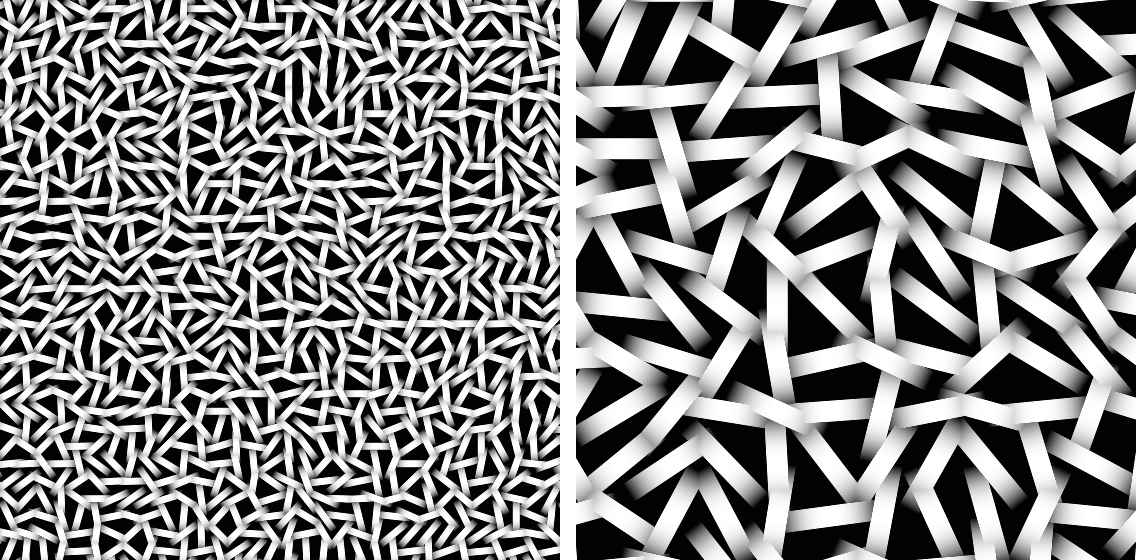
Left: the whole. Right: its middle third, enlarged.
Write a WebGL 1 fragment shader that draws this pattern.

```glsl
precision highp float;
// Scattered white bars on black: a square grid holds one bar per cell,
// each turned to a random angle about the cell centre. Bars fade out
// toward both ends, and the brightest bar wins where they cross.

#define CELLS 32.0         // grid cells across the canvas
#define HALF_LENGTH 1.0    // half bar length, in cells
#define HALF_WIDTH 0.2     // half bar width, in cells
#define FADE_POWER 2.8     // higher keeps the bar white nearer to its ends
#define EDGE_PIXELS 0.8    // width of the smoothed side edges
#define BACKGROUND 0.006
#define BAR_WHITE 1.0

const float PI = 3.14159265;

uniform vec2 u_resolution;

float hash(vec2 cell) {
  vec2 p = fract(cell * vec2(0.1031, 0.1137));
  p += dot(p, p.yx + 33.33);
  return fract((p.x + p.y) * p.x * 47.31 + p.y * 91.7);
}

// Brightness of a bar lying along the x axis, centred on the origin.
float bar(vec2 p, float edge) {
  float along = min(abs(p.x) / HALF_LENGTH, 1.0);
  float fade = 1.0 - pow(along, FADE_POWER);
  float side = clamp((HALF_WIDTH - abs(p.y)) / edge + 0.5, 0.0, 1.0);
  return fade * side;
}

void main() {
  float canvas = min(u_resolution.x, u_resolution.y);
  vec2 grid = gl_FragCoord.xy / canvas * CELLS;
  vec2 home = floor(grid);
  float edge = EDGE_PIXELS * CELLS / canvas;

  // A bar reaches at most into the neighbouring cells.
  float light = 0.0;
  for (int j = -1; j <= 1; j++) {
    for (int i = -1; i <= 1; i++) {
      vec2 cell = home + vec2(float(i), float(j));
      float angle = PI * hash(cell + 17.0);
      vec2 dir = vec2(cos(angle), sin(angle));
      vec2 p = grid - cell - 0.5;
      vec2 local = vec2(dot(p, dir), dir.x * p.y - dir.y * p.x);
      light = max(light, bar(local, edge));
    }
  }

  gl_FragColor = vec4(vec3(mix(BACKGROUND, BAR_WHITE, light)), 1.0);
}
```
